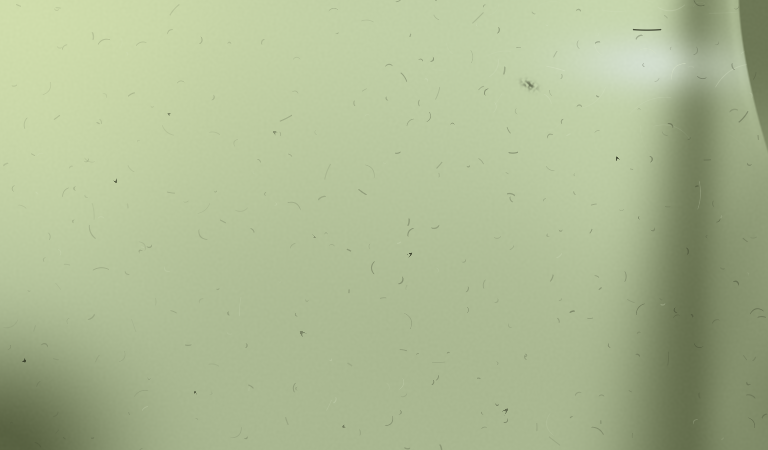
Give the GLSL for this texture, as a Shadertoy shader.

```glsl
const vec3 DARK_OLIVE = vec3(0.39, 0.43, 0.30);
const vec3 PALE_GREEN = vec3(0.75, 0.81, 0.65);
const vec3 GLARE = vec3(0.83, 0.875, 0.82);
const vec3 SCRATCH = vec3(0.85, 0.89, 0.78);
const vec3 SPECK = vec3(0.17, 0.19, 0.12);
const vec3 WARM_TINT = vec3(0.015, 0.005, -0.025);

const vec2 GLARE_CENTER = vec2(1.47, 0.857);
const vec2 GLARE_SIZE = vec2(0.19, 0.062);
const vec2 CORNER_SIZE = vec2(0.27, 0.25);
const float BAND_X = 1.555;
const float BAND_DEPTH = 0.75;
const float CORNER_DEPTH = 0.95;
const float GRAIN = 0.012;
const float MOTTLE = 0.025;

vec2 hash2(vec2 p) {
    vec3 q = fract(p.xyx * vec3(0.1031, 0.1030, 0.0973));
    q += dot(q, q.yzx + 33.33);
    return fract((q.xx + q.yz) * q.zy);
}

float gradientNoise(vec2 p) {
    vec2 cell = floor(p), f = fract(p);
    vec2 u = f * f * (3.0 - 2.0 * f);
    vec4 n;
    for (int i = 0; i < 4; i++) {
        vec2 corner = vec2(i & 1, i >> 1);
        n[i] = dot(hash2(cell + corner + 57.0) * 2.0 - 1.0, f - corner);
    }
    return mix(mix(n.x, n.y, u.x), mix(n.z, n.w, u.x), u.y);
}

float bell(float x) { return exp(-x * x); }

// Coverage of a slightly bent stroke lying along x
float stroke(vec2 q, float halfLength, float width, float bend) {
    float pixel = 1.0 / iResolution.y;
    q.y += bend * q.x * q.x / halfLength;
    float d = length(vec2(max(abs(q.x) - halfLength, 0.0), q.y));
    return clamp((width - d) / pixel + 0.5, 0.0, 1.0);
}

// One randomly placed stroke in a share of the grid cells
float scatter(vec2 p, float size, float share, float halfLength, float width,
              float angle, float spread, float seed) {
    vec2 cell = floor(p / size);
    vec2 place = hash2(cell + seed), look = hash2(cell + seed + 31.7);
    vec2 pick = hash2(cell + seed + 71.3);
    float reach = halfLength * mix(0.25, 1.0, look.x * look.x);
    float margin = min(0.48, (halfLength + width) / size);
    vec2 q = p - (cell + mix(vec2(margin), vec2(1.0 - margin), place)) * size;
    float a = angle + spread * (look.y - 0.5);
    q = mat2(cos(a), -sin(a), sin(a), cos(a)) * q;
    float ink = stroke(q, reach, width * mix(0.6, 1.2, pick.y), place.x - 0.5);
    return ink * step(pick.x, share) * mix(0.35, 1.0, place.y);
}

// Darkness of the soft vertical band and the dimmer strip beyond it
float bandShadow(vec2 p) {
    float d = p.x - BAND_X + 0.025 * (1.0 - p.y);
    float ripple = gradientNoise(vec2(p.x * 7.0 - p.y * 2.0, p.y * 5.0));
    float settled = mix(0.62, 0.36, p.y) + 0.22 * ripple;
    float falloff = mix(0.15, 0.055, p.y);
    return d < 0.0 ? bell(d / falloff) : mix(settled, 1.0, bell(d / 0.055));
}

void mainImage(out vec4 fragColor, in vec2 fragCoord) {
    vec2 p = fragCoord / iResolution.y;
    p.x *= 1.7067 * iResolution.y / iResolution.x;
    float pixel = 1.0 / iResolution.y;

    // Broad light over the smooth surface
    float tone = mix(0.76, 1.01, smoothstep(0.12, 1.0, p.y));
    tone += 0.12 * smoothstep(0.75, 0.0, p.x) * smoothstep(0.0, 0.4, p.y);
    tone += 0.06 * bell((p.x - 1.36) / 0.2) * smoothstep(0.1, 0.6, p.y);
    tone += MOTTLE * gradientNoise(p * 3.5);

    // Soft shadows
    float band = bandShadow(p);
    tone -= BAND_DEPTH * band;
    vec2 corner = (p + vec2(0.02, 0.03)) / CORNER_SIZE;
    tone -= CORNER_DEPTH * exp(-pow(dot(corner, corner), 1.15));

    // Curved fold in the upper right
    float foldX = 1.64 + 0.067 * pow((1.0 - p.y) / 0.345, 1.6);
    float fold = smoothstep(-1.5 * pixel, 1.5 * pixel, p.x - foldX - 0.002);
    tone += 0.12 * bell((p.x - foldX + 0.012) / 0.012) * smoothstep(0.6, 0.9, p.y);
    tone = mix(tone, 0.1 + 0.25 * smoothstep(0.9, 0.6, p.y), fold);

    vec3 color = mix(DARK_OLIVE, PALE_GREEN, max(tone, -0.12));
    color += WARM_TINT * smoothstep(1.1, 0.0, p.x) * smoothstep(0.2, 1.0, p.y);

    // Reflected lamp
    vec2 g = (p - GLARE_CENTER) / GLARE_SIZE;
    g.y += 0.12 * g.x;
    float glare = exp(-dot(g, g)) * (1.0 - 0.45 * band) * (1.0 - fold);
    color = mix(color, GLARE, glare);

    // Pale scratches, mostly around the reflection
    vec2 s = (p - GLARE_CENTER - vec2(-0.06, 0.01)) / vec2(0.34, 0.12);
    float worn = exp(-dot(s, s)) * (1.0 - fold);
    float scratches = scatter(p, 0.13, 0.8, 0.06, 0.0011, 0.3, 1.6, 11.0)
                    + scatter(p + 0.047, 0.11, 0.7, 0.05, 0.0009, 0.1, 2.4, 23.0);
    scratches = 0.65 * scratches * worn
              + 0.3 * scatter(p, 0.21, 0.22, 0.04, 0.0008, 1.4, 0.7, 37.0);
    color = mix(color, SCRATCH, min(scratches, 0.8));

    // Faint nicks, lint and dark dots
    float nicks = 0.28 * scatter(p, 0.085, 0.55, 0.018, 0.0011, 0.2, 3.0, 41.0)
                + 0.30 * scatter(p + 0.03, 0.07, 0.4, 0.008, 0.0014, 0.6, 3.0, 53.0);
    nicks *= mix(0.6, 1.2, smoothstep(0.2, 1.2, p.x));
    float dots = 0.9 * scatter(p, 0.23, 0.32, 0.002, 0.0032, 0.0, 3.0, 67.0);
    float lint = 0.8 * stroke(p - vec2(1.438, 0.933), 0.03, 0.0015, -0.04);
    vec2 m = (p - vec2(1.176, 0.811)) * mat2(0.9, -0.44, 0.44, 0.9);
    float smudge = 0.6 * exp(-dot(m / vec2(0.017, 0.009), m / vec2(0.017, 0.009)))
                 * smoothstep(-0.4, 0.4, gradientNoise(p * 150.0));
    color = mix(color, SPECK, min(nicks + dots + lint + smudge, 0.9));
    color = mix(color, SCRATCH, 0.3 * scatter(p, 0.12, 0.25, 0.007, 0.0013, 0.5, 3.0, 83.0));

    color += GRAIN * gradientNoise(p * 140.0);
    fragColor = vec4(clamp(color, 0.0, 1.0), 1.0);
}
```
